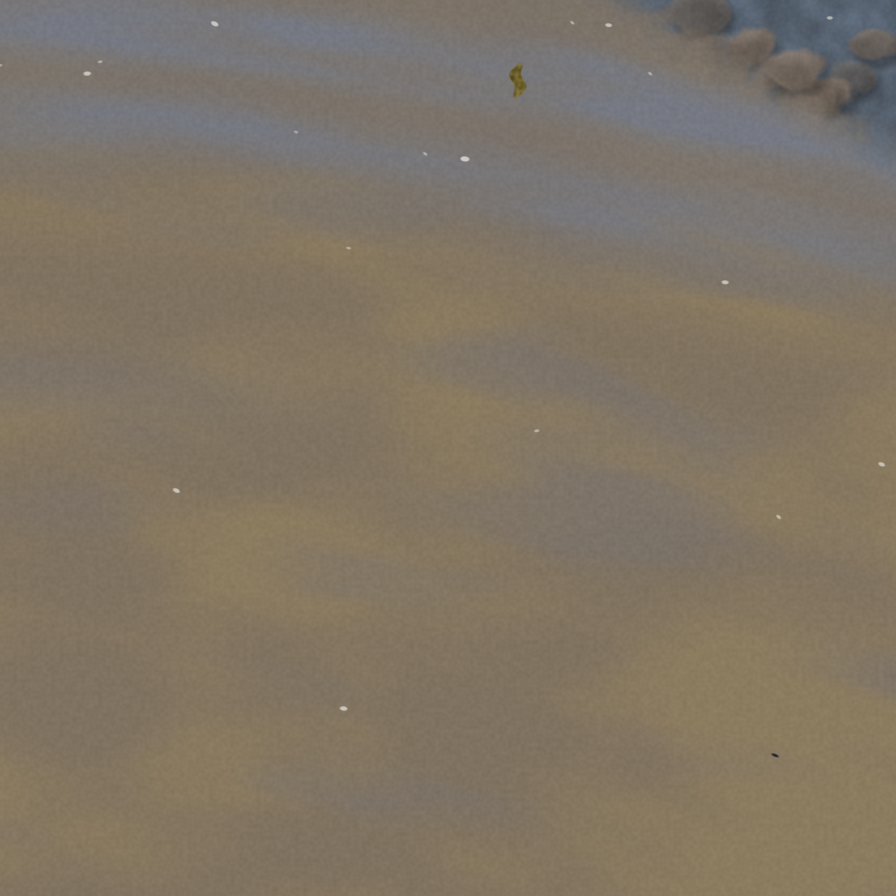
Write a Shadertoy shader that draws this texture.

```glsl
// Murky shallow water with soft sky reflections, floating specks and a stony corner.
#define MUD vec3(0.498, 0.447, 0.375)
#define OCHRE vec3(0.545, 0.482, 0.372)
#define GREY vec3(0.475, 0.445, 0.420)
#define SKY vec3(0.462, 0.475, 0.512)
#define DEEP vec3(0.330, 0.385, 0.450)
#define STONE vec3(0.510, 0.450, 0.400)
#define FOAM vec3(0.830, 0.820, 0.790)
#define LEAF vec3(0.420, 0.370, 0.170)
#define GRAIN 0.024
#define SPECKS 18
#define STONES 11

vec2 hash2(vec2 p) {
    uvec2 q = uvec2(ivec2(floor(p))) * uvec2(1597u, 3812u) + 977u;
    uint n = (q.x ^ (q.y * 2663u)) * 74729u;
    n = (n ^ (n >> 15u)) * 48271u;
    n ^= n >> 13u;
    uint m = (n ^ (n >> 7u)) * 69621u;
    return vec2(n & 65535u, (m >> 8u) & 65535u) / 65535.0;
}

float gradDot(vec2 cell, vec2 offset) {
    float angle = 6.2832 * hash2(cell).x;
    return dot(vec2(cos(angle), sin(angle)), offset);
}

// Gradient noise, roughly -0.7 to 0.7
float noise(vec2 p) {
    vec2 i = floor(p), f = p - i;
    vec2 u = f * f * f * (f * (f * 6.0 - 15.0) + 10.0);
    vec2 e = vec2(1.0, 0.0);
    return mix(mix(gradDot(i, f), gradDot(i + e, f - e), u.x),
               mix(gradDot(i + e.yx, f - e.yx), gradDot(i + 1.0, f - 1.0), u.x), u.y);
}

float fbm(vec2 p) {
    float sum = 0.0, amp = 1.0;
    for (int i = 0; i < 4; i++) {
        sum += amp * noise(p);
        p = mat2(1.6, 0.5, -0.5, 1.6) * p + 7.3;
        amp *= 0.5;
    }
    return sum;
}

float band(float x, float centre, float width) {
    float d = (x - centre) / width;
    return exp(-d * d);
}

// Water body: ochre patches, grey veils and two sky-lit swells
vec3 water(vec2 uv) {
    float swell = uv.y + 0.06 * uv.x + 0.10 * uv.x * uv.x;
    vec2 flow = vec2(uv.x, swell);
    float patches = fbm(flow * vec2(3.0, 6.0) + 11.0);
    float veils = fbm(flow * vec2(2.2, 8.0) + 31.0);
    float streaks = fbm(flow * vec2(3.5, 20.0) + 53.0);

    float ochre = smoothstep(-0.25, 0.55, patches + 0.22 * (uv.x - uv.y) + 0.12);
    ochre = max(ochre, 0.6 * band(swell, 0.77, 0.04));
    vec3 col = mix(MUD, OCHRE, ochre);
    float grey = 0.75 * smoothstep(0.0, 0.6, veils);
    grey = max(grey, 0.7 * smoothstep(0.79, 0.88, swell));
    grey = max(grey, 0.7 * band(swell, 0.58, 0.04) * smoothstep(0.5, 0.0, uv.x));
    col = mix(col, GREY, grey);

    float s = swell + 0.03 * veils;
    float sky = 1.1 * band(s, 0.975, 0.033) + 0.7 * band(s, 0.87, 0.030);
    return mix(col, SKY, clamp(sky * (0.9 + 0.8 * streaks), 0.0, 1.0));
}

// Submerged stones in the upper right corner
vec3 stonyCorner(vec3 col, vec2 uv) {
    float rough = fbm(uv * 26.0 + 5.0);
    float depth = uv.y + 0.56 * uv.x - 1.38 + 0.025 * rough;
    float inside = smoothstep(-0.025, 0.045, depth);
    vec3 bed = DEEP * (0.96 + 0.22 * rough);
    for (int i = 0; i < STONES; i++) {
        vec2 h = hash2(vec2(i, 71)), k = hash2(vec2(i, 89));
        vec2 centre = vec2(mix(0.76, 1.0, h.x), mix(0.87, 1.0, h.y));
        float radius = mix(0.012, 0.030, k.x);
        vec2 d = (uv - centre) * vec2(0.8, 1.15);
        float edge = length(d) - radius + 0.010 * rough;
        float shade = length(d + vec2(-0.004, 0.010)) - radius;
        bed *= 1.0 - 0.28 * smoothstep(0.008, -0.006, shade);
        vec3 stone = STONE * (0.90 + 0.25 * rough + 5.0 * d.y);
        bed = mix(bed, stone, (0.35 + 0.5 * k.y) * smoothstep(0.004, -0.004, edge));
    }
    return mix(col, bed, 0.9 * inside);
}

// Soft coverage of a tilted ellipse
float fleck(vec2 p, vec2 size, float angle, float soft) {
    float c = cos(angle), s = sin(angle);
    p = mat2(c, -s, s, c) * p;
    float d = (length(p / size) - 1.0) * min(size.x, size.y);
    return smoothstep(soft, -soft, d);
}

void mainImage(out vec4 fragColor, in vec2 fragCoord) {
    vec2 uv = fragCoord / iResolution.xy;
    float soft = max(0.0009, 0.75 / iResolution.y);
    vec3 col = stonyCorner(water(uv), uv);

    // Pale floating specks, crowded towards the top
    for (int i = 0; i < SPECKS; i++) {
        vec2 h = hash2(vec2(i, 13)), k = hash2(vec2(i, 37));
        vec2 centre = vec2((float(i) + h.x) / float(SPECKS), 0.98 - 0.9 * pow(h.y, 2.5));
        vec2 size = mix(0.0016, 0.0042, k.x * k.x) * vec2(1.4, 0.8);
        col = mix(col, FOAM, (0.5 + 0.5 * k.x) * fleck(uv - centre, size, k.y - 0.7, soft));
    }

    // One curled leaf and one dark crumb
    vec2 leaf = uv - vec2(0.578, 0.910);
    leaf.x += 0.003 * sin(leaf.y * 220.0);
    vec3 leafColor = LEAF * (1.0 + 0.5 * noise(uv * 160.0));
    col = mix(col, leafColor, fleck(leaf, vec2(0.007, 0.019), 0.0, soft));
    col = mix(col, DEEP * 0.4, fleck(uv - vec2(0.865, 0.157), vec2(0.004, 0.0016), -0.4, soft));

    // Fine grain
    col += GRAIN * (noise(uv * 210.0) + 0.6 * noise(uv * 95.0 + 40.0));
    fragColor = vec4(col, 1.0);
}
```
